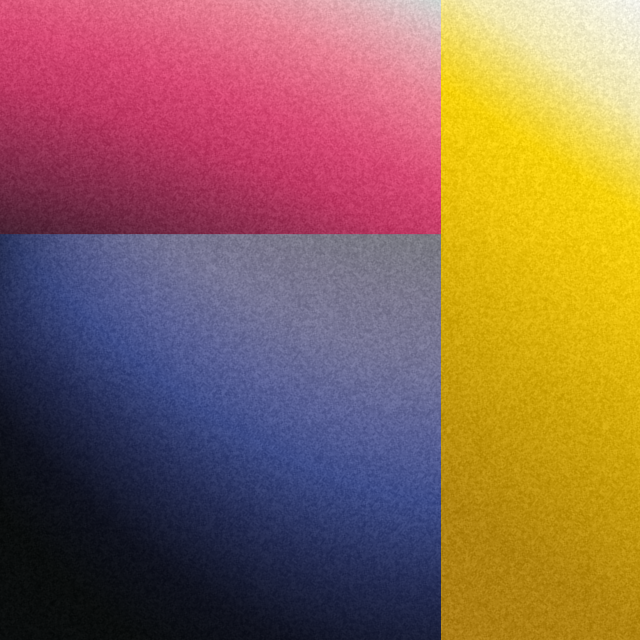
This background is drawn by a Shadertoy shader. Its source:

```glsl
float hash(vec2 cell) {
    vec3 p = fract(vec3(cell.xyx) * 0.1031);
    p += dot(p, p.yzx + 33.33);
    return fract((p.x + p.y) * p.z);
}

float valueNoise(vec2 p) {
    vec2 cell = floor(p);
    vec2 f = fract(p);
    f = f * f * (3.0 - 2.0 * f);
    return mix(mix(hash(cell), hash(cell + vec2(1, 0)), f.x),
               mix(hash(cell + vec2(0, 1)), hash(cell + vec2(1, 1)), f.x), f.y);
}

// Each stop holds a colour in rgb and its position in w
vec3 ramp(vec4 stops[8], float t) {
    vec3 color = stops[0].rgb;
    for (int i = 1; i < 8; i++) {
        float start = stops[i - 1].w;
        color = mix(color, stops[i].rgb, clamp((t - start) / (stops[i].w - start), 0.0, 1.0));
    }
    return color;
}

vec3 pinkPanel(vec2 uv) {
    float t = uv.y + 0.25 * uv.x + 0.2 * uv.x * uv.x;
    return ramp(vec4[8](
        vec4(0.28, 0.13, 0.20, 0.635), vec4(0.50, 0.17, 0.29, 0.74),
        vec4(0.75, 0.22, 0.39, 0.87),  vec4(0.84, 0.28, 0.45, 0.96),
        vec4(0.87, 0.35, 0.49, 1.01),  vec4(0.91, 0.50, 0.58, 1.10),
        vec4(0.89, 0.66, 0.69, 1.18),  vec4(0.82, 0.85, 0.84, 1.267)), t);
}

vec3 bluePanel(vec2 uv) {
    float t = uv.y + 1.1 * uv.x - 0.7 * uv.x * uv.x;
    vec3 color = ramp(vec4[8](
        vec4(0.04, 0.05, 0.05, 0.20), vec4(0.06, 0.07, 0.12, 0.35),
        vec4(0.14, 0.17, 0.32, 0.50), vec4(0.24, 0.30, 0.54, 0.64),
        vec4(0.35, 0.38, 0.59, 0.74), vec4(0.46, 0.46, 0.59, 0.86),
        vec4(0.48, 0.47, 0.56, 0.95), vec4(0.48, 0.48, 0.51, 1.06)), t);
    // Shade along the upper left side
    return color * (1.0 - 0.35 * exp(-12.0 * uv.x) * smoothstep(0.45, 0.65, uv.y));
}

vec3 yellowPanel(vec2 uv) {
    float t = uv.y + 0.67 * (uv.x - 0.689);
    return ramp(vec4[8](
        vec4(0.67, 0.49, 0.08, 0.0),  vec4(0.69, 0.52, 0.06, 0.22),
        vec4(0.80, 0.64, 0.04, 0.48), vec4(0.93, 0.77, 0.04, 0.74),
        vec4(0.96, 0.82, 0.04, 0.87), vec4(0.95, 0.86, 0.35, 0.95),
        vec4(0.95, 0.91, 0.68, 1.03), vec4(0.95, 0.95, 0.92, 1.20)), t);
}

void mainImage(out vec4 fragColor, in vec2 fragCoord) {
    vec2 uv = fragCoord / iResolution.xy;
    vec2 halfPixel = 0.5 / iResolution.xy;

    // Panels with smoothed seams
    float upper = smoothstep(-halfPixel.y, halfPixel.y, uv.y - 0.634);
    float right = smoothstep(-halfPixel.x, halfPixel.x, uv.x - 0.689);
    vec3 color = mix(bluePanel(uv), pinkPanel(uv), upper);
    color = mix(color, yellowPanel(uv), right);

    // Film grain, weaker in the shadows
    vec2 p = mat2(0.8, 0.6, -0.6, 0.8) * fragCoord / iResolution.y;
    float grain = 0.65 * valueNoise(p * 430.0 + 500.0) + 0.35 * valueNoise(p * 230.0 + 900.0) - 0.5;
    float luminance = dot(color, vec3(0.3, 0.59, 0.11));
    color += grain * mix(0.05, 0.14, smoothstep(0.0, 0.4, luminance));

    fragColor = vec4(clamp(color, 0.0, 1.0), 1.0);
}
```
